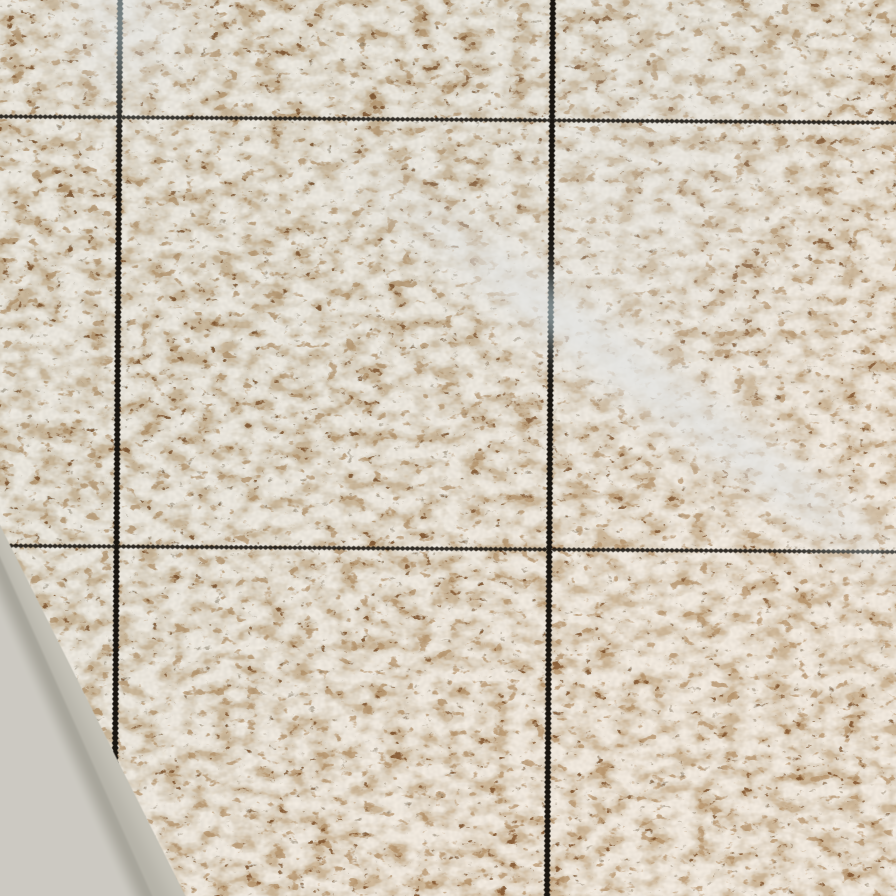
This texture is drawn by a three.js fragment shader. Its source:

```glsl
// Speckled beige granite tiles with dark joints, a soft glare streak and a grey panel corner.
varying vec2 vUv;

const vec2 TILE_SIZE = vec2(0.483, 0.479);
const vec2 GRID_ORIGIN = vec2(0.1275, 0.391);
const vec2 JOINT_HALF_WIDTH = vec2(0.0030, 0.0018);
const float EDGE = 0.0012;

const vec3 PALE = vec3(0.91, 0.895, 0.86);
const vec3 CREAM = vec3(0.85, 0.82, 0.76);
const vec3 SAND = vec3(0.76, 0.68, 0.56);
const vec3 OCHRE = vec3(0.67, 0.54, 0.38);
const vec3 RUST = vec3(0.48, 0.31, 0.16);
const vec3 OLIVE = vec3(0.52, 0.48, 0.40);
const vec3 JOINT = vec3(0.10, 0.085, 0.065);
const vec3 GLARE = vec3(0.89, 0.895, 0.89);
const vec3 JOINT_GLARE = vec3(0.62, 0.69, 0.71);

vec2 hash2(vec2 p) {
  vec3 q = fract(vec3(p.xyx) * vec3(0.1031, 0.1030, 0.0973));
  q += dot(q, q.yzx + 33.33);
  return fract((q.xx + q.yz) * q.zy);
}

vec2 gradient(vec2 cell) {
  float angle = 6.28318 * hash2(cell).x;
  return vec2(cos(angle), sin(angle));
}

float gradientNoise(vec2 p) {
  vec2 i = floor(p);
  vec2 f = fract(p);
  vec2 u = f * f * f * (f * (f * 6.0 - 15.0) + 10.0);
  vec2 e = vec2(0.0, 1.0);
  float low = mix(dot(gradient(i), f), dot(gradient(i + e.yx), f - e.yx), u.x);
  float high = mix(dot(gradient(i + e), f - e), dot(gradient(i + e.yy), f - e.yy), u.x);
  return mix(low, high, u.y);
}

float fbm(vec2 p) {
  float sum = 0.0;
  float amplitude = 1.0;
  for (int i = 0; i < 4; i++) {
    sum += amplitude * gradientNoise(p);
    p = mat2(1.6, 0.8, -0.8, 1.6) * p + 17.3;
    amplitude *= 0.5;
  }
  return sum;
}

// Grains are wider than tall; the seed shifts the pattern from tile to tile.
vec3 granite(vec2 p, vec2 seed) {
  vec2 q = p + seed * 9.0 + 3.0;
  float cluster = gradientNoise(q * 9.0);
  float blotch = fbm(q * vec2(36.0, 56.0)) + 0.15 * cluster;
  float flake = fbm(q * vec2(62.0, 88.0) + 41.0);
  float grain = fbm(q * vec2(85.0, 115.0) + 83.0);
  vec3 color = mix(PALE, CREAM, smoothstep(-0.35, 0.15, blotch));
  color = mix(color, SAND, 0.85 * smoothstep(0.08, 0.48, blotch));
  color = mix(color, OCHRE, 0.7 * smoothstep(0.25, 0.55, flake + 0.25 * blotch));
  color = mix(color, OLIVE, 0.5 * smoothstep(0.38, 0.7, grain));
  float rust = smoothstep(0.36, 0.62, grain * 0.75 + blotch * 0.4 + cluster * 0.15);
  color = mix(color, RUST, 0.8 * rust);
  return color + 0.04 * gradientNoise(q * 190.0);
}

// Distance to the nearest joint on each axis, in canvas units.
vec2 jointDistance(vec2 grid) {
  return abs(fract(grid + 0.5) - 0.5) * TILE_SIZE;
}

// Fine notches along both joints.
float jointMask(vec2 p, vec2 grid) {
  vec2 notch = 0.0006 * sin(p.yx * 1150.0);
  vec2 edge = jointDistance(grid) - JOINT_HALF_WIDTH - notch;
  vec2 cover = 1.0 - smoothstep(-EDGE, EDGE, edge);
  return max(cover.x, cover.y * 0.88);
}

float glareStreak(vec2 p, vec2 start, vec2 end, float width) {
  vec2 axis = normalize(end - start);
  vec2 d = p - start;
  float along = dot(d, axis) / length(end - start);
  float across = (axis.x * d.y - axis.y * d.x) / width;
  return exp(-across * across) * smoothstep(-0.05, 0.4, along) * (1.0 - smoothstep(0.85, 1.15, along));
}

float glareSpot(vec2 p, vec2 center, vec2 radius) {
  vec2 d = (p - center) / radius;
  return exp(-dot(d, d));
}

// Side of a slanted line: negative toward the lower left corner.
float cornerSide(vec2 p, float offset, float slant) {
  return (p.x + slant * p.y - offset) / length(vec2(1.0, slant));
}

vec3 addPanel(vec3 color, vec2 p) {
  float outer = cornerSide(p, 0.207, 0.50);
  float inner = cornerSide(p, 0.170, 0.45);
  vec3 rim = mix(vec3(0.71, 0.70, 0.66), vec3(0.77, 0.76, 0.72), smoothstep(-0.03, 0.0, outer));
  vec3 face = mix(vec3(0.80, 0.79, 0.76), vec3(0.66, 0.65, 0.61), smoothstep(-0.028, -0.004, inner));
  vec3 panel = mix(face, rim, smoothstep(-0.002, 0.002, inner));
  return mix(panel, color, smoothstep(-EDGE, EDGE, outer));
}

void main() {
  // Slightly skewed square grid
  vec2 skewed = vUv + vec2(-0.0065 * vUv.y, 0.007 * vUv.x);
  vec2 grid = (skewed - GRID_ORIGIN) / TILE_SIZE;
  vec3 stone = granite(vUv, hash2(floor(grid) + 11.0));
  stone += vec3(0.025, 0.008, 0.0) * smoothstep(0.6, 1.6, vUv.x + 1.0 - vUv.y);

  // Reflected light on stone and joints
  float streak = glareStreak(vUv, vec2(0.36, 0.84), vec2(0.97, 0.39), 0.035);
  float spot = glareSpot(vUv, vec2(0.14, 0.98), vec2(0.06, 0.09));
  float haze = glareSpot(vUv, vec2(0.72, 0.78), vec2(0.18, 0.25));
  stone = mix(stone, GLARE, min(0.68 * streak + 0.6 * spot + 0.25 * haze, 0.85));
  vec3 joint = mix(JOINT, JOINT_GLARE, clamp(0.75 * streak + 0.7 * spot, 0.0, 0.9));

  vec3 color = mix(stone, joint, jointMask(vUv, grid));
  gl_FragColor = vec4(addPanel(color, vUv), 1.0);
}
```
